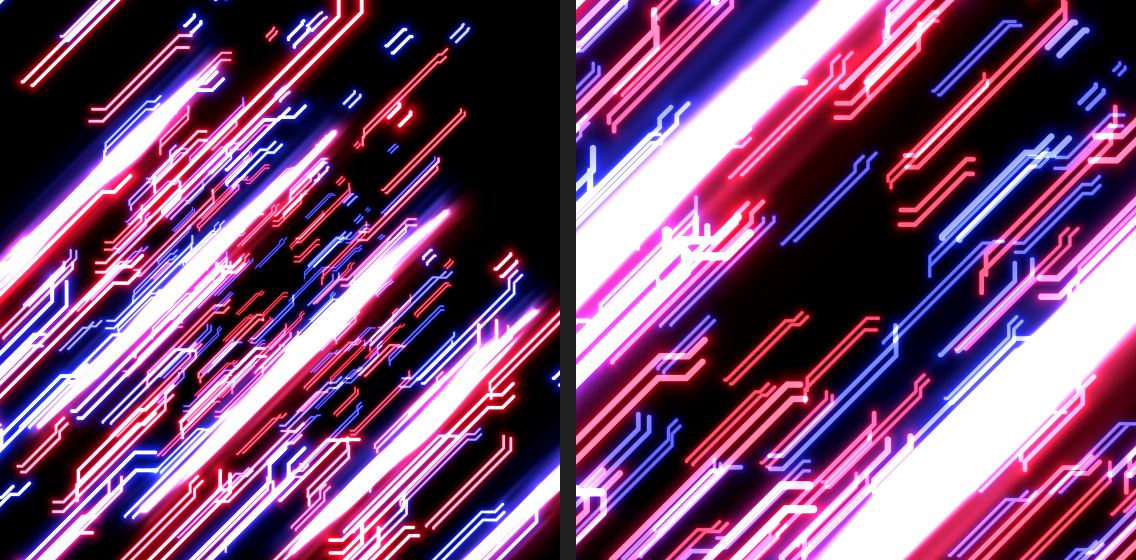
Left: the whole. Right: its middle third, enlarged.
Reproduce this background procedurally as a WebGL 2 fragment shader.

```glsl
#version 300 es
precision highp float;
// Neon circuit traces and bright beams streaking diagonally over black.

uniform vec2 u_resolution;
out vec4 fragColor;

const int LAYERS = 6;
const float LAYER_SHRINK = 0.7;         // size ratio between layers
const vec2 CELL = vec2(0.72, 0.1);      // along and across, at size 1
const vec2 RING = vec2(0.25, 1.3);      // radii filled by a layer, at size 1
const vec2 FILL = vec2(0.85, 0.52);     // share of filled cells, small and large
const float SPARSE = 0.55;              // thinning of the upper corners
const vec2 RUN = vec2(0.16, 0.58);      // shortest and longest trace
const float BEND = 0.05;
const float TWIN_GAP = 0.024;
const vec2 TRACE_WIDTH = vec2(0.0066, 0.0032); // small and large
const float TRACE_GLOW = 0.012;
const float LANES = 4.0;                // index of the last beam
const float LANE_GAP = 0.24;
const float FIRST_LANE = 0.36;
const vec2 BEAM_WIDTH = vec2(0.011, 0.024);
const float BEAM_GLOW = 0.026;
const float STREAK = 0.02;              // raggedness of the beams
const float BLACK_LEVEL = 0.045;
const float BLEACH = 0.25;              // overexposure towards white
const float DIAGONAL = 0.7071;
const vec3 RED = vec3(1.0, 0.07, 0.17);
const vec3 BLUE = vec3(0.12, 0.19, 1.0);
const vec3 LILAC = vec3(0.84, 0.49, 0.90);
const vec3 WHITE = vec3(0.96, 0.94, 1.0);

float hash(vec2 p) {
    return fract(sin(dot(p, vec2(127.1, 311.7))) * 43758.5453);
}

vec4 hash4(vec3 p) {
    return fract(sin(dot(p, vec3(127.1, 311.7, 74.7)) + vec4(0.0, 1.3, 2.9, 4.6)) * 43758.5453);
}

float noise(vec2 p) {
    vec2 cell = floor(p);
    vec2 f = fract(p);
    f = f * f * (3.0 - 2.0 * f);
    return mix(mix(hash(cell), hash(cell + vec2(1, 0)), f.x),
               mix(hash(cell + vec2(0, 1)), hash(cell + vec2(1, 1)), f.x), f.y);
}

float straight(vec2 p, float run) {
    return length(vec2(p.x - clamp(p.x, 0.0, run), p.y));
}

float slanted(vec2 p, vec2 tip) {
    return length(p - tip * clamp(dot(p, tip) / dot(tip, tip), 0.0, 1.0));
}

// Straight run with a 45 degree bend at each end and a tail.
float circuit(vec2 p, float run, vec2 startTip, vec2 endTip, float tail) {
    vec2 e = p - vec2(run, 0.0);
    float d = min(straight(p, run), straight(e - endTip, tail));
    return min(d, min(slanted(p, startTip), slanted(e, endTip)));
}

// One layer of twin traces, filling a ring around the middle.
vec3 traceLayer(vec2 q, float size, float layer, float pixel) {
    vec3 light = vec3(0.0);
    vec2 grid = q / (size * CELL) + 0.37 * layer;
    float width = mix(TRACE_WIDTH.x, TRACE_WIDTH.y, size);
    float edge = pixel / size;
    float fill = mix(FILL.x, FILL.y, size);
    for (int i = 0; i < 6; i++) {
        float lane = floor(grid.y) + float(i / 2 - 1);
        float stagger = fract(lane * 0.618);
        float column = floor(grid.x + stagger - 0.5) + float(i % 2);
        vec2 p = (vec2(grid.x + stagger - column, grid.y - lane) - 0.5) * CELL;
        vec2 center = q - p * size;
        float ring = length(center) / size;
        if (ring < RING.x || ring > RING.y) continue;
        float upper = smoothstep(0.1, 0.3, center.x) + smoothstep(0.38, 0.5, center.y);
        vec4 r = hash4(vec3(column, lane, layer));
        if (r.x > fill * (1.0 - SPARSE * min(upper, 1.0))) continue;

        // Most traces in the far upper right shrink to short dashes.
        float dash = center.x > 0.17 && r.y < 0.75 ? 0.14 : 1.0;
        float run = mix(RUN.x, RUN.y, r.y) * dash;
        float bend = BEND * dash;
        vec4 s = hash4(vec3(lane, column, layer + 9.0));
        vec2 turns = DIAGONAL * sign(s.xy - 0.5);
        vec2 startTip = -bend * max(s.z * 1.6 - 0.6, 0.05) * vec2(DIAGONAL, turns.x);
        vec2 endTip = bend * (0.3 + 0.7 * s.w) * vec2(DIAGONAL, turns.y);
        float tail = bend * step(0.6, r.w) * 0.8;
        p += vec2(0.5 * run, 0.3 * TWIN_GAP * (2.0 * r.w - 1.0) + 0.5 * TWIN_GAP);
        vec2 twin = p - vec2(0.08 * dash * (s.z - 0.5), TWIN_GAP);
        float d = min(circuit(p, run, startTip, endTip, tail),
                      circuit(twin, run, startTip, endTip, tail));

        vec3 tint = r.z < 0.52 ? RED : BLUE;
        float core = 1.0 - smoothstep(width - edge, width + edge, d);
        float glow = exp(-max(d - width, 0.0) / TRACE_GLOW);
        light += core * mix(tint, WHITE, 0.3 + 0.7 * smoothstep(0.1, 0.7, size)) * mix(0.75, 1.0, size);
        light += tint * glow * mix(0.3, 0.95, size);
    }
    return light;
}

// Tapered white beam of the nearest lane, blue above and red below.
vec3 beam(vec2 q) {
    float lane = clamp(round((FIRST_LANE - q.y) / LANE_GAP), 0.0, LANES);
    float halfLength = mix(0.26, 0.4, hash(vec2(lane, 4.0)));
    vec2 p = q - vec2(0.012 * lane * lane - 0.13, FIRST_LANE - LANE_GAP * lane);
    float along = p.x / halfLength;
    float width = mix(BEAM_WIDTH.x, BEAM_WIDTH.y, hash(vec2(lane, 7.0))) * max(1.0 - along * along, 0.0);
    float streak = noise(q * vec2(6.0, 120.0)) - 0.5;
    float d = length(vec2(max(abs(p.x) - halfLength, 0.0), p.y)) - width + STREAK * streak;
    float outside = max(d, 0.0);
    vec3 tint = mix(RED, BLUE, smoothstep(-0.03, 0.03, p.y));
    return WHITE * (1.0 - smoothstep(-0.004, 0.008, d))
         + LILAC * 0.6 * exp(-outside / 0.012)
         + tint * 0.9 * exp(-outside / BEAM_GLOW);
}

void main() {
    float side = min(u_resolution.x, u_resolution.y);
    vec2 p = (gl_FragCoord.xy - 0.5 * u_resolution) / side;
    vec2 q = DIAGONAL * vec2(p.x + p.y, p.y - p.x); // along, across
    vec3 light = beam(q);
    float size = 1.0;
    for (int i = 0; i < LAYERS; i++) {
        light += traceLayer(q, size, float(i), 0.75 / side);
        size *= LAYER_SHRINK;
    }
    light = max(light - BLACK_LEVEL, 0.0);
    light += BLEACH * dot(max(light - 1.0, 0.0), vec3(1.0));
    fragColor = vec4(min(light, 1.0), 1.0);
}
```
